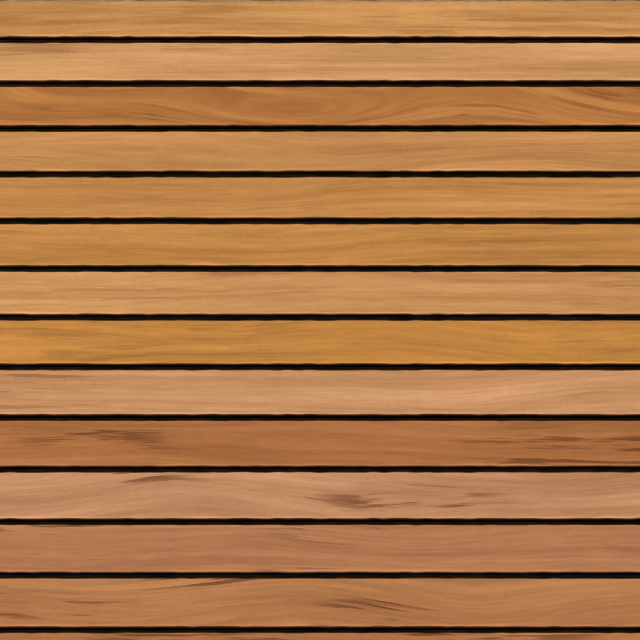
Give the GLSL for this texture, as a WebGL 2 fragment shader.

```glsl
#version 300 es
precision highp float;
// Horizontal timber slats with dark gaps, slowly widening towards the bottom.

uniform vec2 u_resolution;
out vec4 outColor;

const vec3 BROWN = vec3(0.64, 0.40, 0.24);
const vec3 PALE = vec3(0.80, 0.59, 0.40);
const vec3 GOLD_SHIFT = vec3(0.01, -0.005, -0.085);
const vec3 STREAK = vec3(0.36, 0.20, 0.11);
const vec3 EDGE_SHADE = vec3(0.27, 0.15, 0.08);
const vec3 GAP_DARK = vec3(0.018, 0.009, 0.005);
const vec3 GAP_LIT = vec3(0.13, 0.08, 0.04);
const vec3 DUST = vec3(0.55, 0.47, 0.40);

// Gap centre = FIRST + STEP * n + GROWTH * n * n, measured down from the top
const float FIRST = 0.0625;
const float STEP = 0.0677;
const float GROWTH = 0.00076;
const float GAP_HALF = 0.0043;
const float FIGURED_SLAT = 2.0;

// Lightness and goldenness of each slat, top to bottom
const float LIGHTNESS[14] = float[](0.86, 0.95, 0.26, 0.72, 0.66, 0.65, 0.88,
                                    0.60, 0.88, 0.16, 0.68, 0.36, 0.37, 0.28);
const float GOLDENNESS[14] = float[](0.55, 0.20, 0.45, 0.42, 0.62, 0.75, 0.35,
                                     1.00, -0.10, 0.12, -0.35, -0.25, 0.0, 0.05);

float hash(vec2 p) {
    vec3 q = fract(vec3(p.xyx) * 0.1031);
    q += dot(q, q.yzx + 33.33);
    return fract((q.x + q.y) * q.z);
}

float noise(vec2 p) {
    vec2 i = floor(p);
    vec2 f = fract(p);
    f = f * f * (3.0 - 2.0 * f);
    return mix(mix(hash(i), hash(i + vec2(1, 0)), f.x),
               mix(hash(i + vec2(0, 1)), hash(i + vec2(1, 1)), f.x), f.y);
}

float fbm(vec2 p) {
    float sum = 0.0;
    float weight = 0.53;
    for (int i = 0; i < 4; i++) {
        sum += weight * noise(p);
        p = p * 2.03 + 17.3;
        weight *= 0.5;
    }
    return sum;
}

float gapCentre(float n) {
    return FIRST + STEP * n + GROWTH * n * n;
}

// Inverse of gapCentre: continuous gap number at a depth below the top
float gapNumber(float depth) {
    return (sqrt(STEP * STEP + 4.0 * GROWTH * (depth - FIRST)) - STEP) / (2.0 * GROWTH);
}

// Bends the fibres so that the grain drifts and swirls along a slat
vec2 bendGrain(vec2 p, float amount, float seed) {
    float sway = noise(vec2(p.x * 3.5 + seed, p.y * 12.0 + seed)) - 0.5;
    return vec2(p.x + seed, p.y + amount * sway + seed);
}

vec3 woodColor(vec2 p, float slat) {
    int index = clamp(int(slat), 0, 13);
    float seed = 7.0 + 13.7 * slat;
    float figured = 1.0 - step(0.5, abs(slat - FIGURED_SLAT));
    float bend = mix(0.012, 0.045, hash(vec2(slat, 4.0))) + 0.10 * figured;
    vec2 g = bendGrain(p, bend, seed);

    float broad = fbm(vec2(g.x * 3.0, g.y * 28.0)) - 0.5;
    float rings = fbm(vec2(g.x * 2.5, g.y * 130.0)) - 0.5;
    float fibres = noise(vec2(g.x * 28.0, g.y * 380.0)) - 0.5;
    float pores = noise(p * vec2(190.0, 330.0) + seed) - 0.5;

    vec3 color = mix(BROWN, PALE, LIGHTNESS[index]) + GOLD_SHIFT * GOLDENNESS[index];
    float tone = 0.20 * broad + (0.21 + 0.12 * figured) * rings
               + 0.07 * fibres + 0.035 * pores;
    color *= 1.0 + tone * vec3(0.85, 1.05, 1.25);

    // Short dark mineral streaks, mostly on the lower slats
    float patches = smoothstep(0.45, 0.75, noise(vec2(p.x * 4.5 + seed, p.y * 20.0)));
    float lines = smoothstep(0.53, 0.74, fbm(vec2(g.x * 9.0, g.y * 150.0)));
    float strength = mix(0.16, 0.60, smoothstep(7.5, 9.0, slat)) + 0.2 * figured;
    return mix(color, STREAK, strength * patches * lines);
}

void main() {
    vec2 uv = gl_FragCoord.xy / u_resolution;
    float depth = 1.0 - uv.y;
    float pixel = 1.0 / u_resolution.y;

    // Locate the slat and the gaps above and below it
    float upper = floor(gapNumber(depth));
    float slat = upper + 1.0;
    float fromTop = depth - gapCentre(upper);
    float fromBottom = gapCentre(slat) - depth;
    float wear = 0.0011 * (noise(vec2(uv.x * 60.0, slat * 5.3)) - 0.5);
    float topEdge = fromTop - GAP_HALF + wear;
    float bottomEdge = fromBottom - GAP_HALF - wear;

    vec3 color = woodColor(vec2(uv.x, fromTop), slat);

    // Worn light rim, then a rounded edge falling into shade
    float rim = smoothstep(0.006, 0.003, bottomEdge) * noise(vec2(uv.x * 22.0, slat * 9.1));
    color *= 1.0 + 0.16 * rim;
    color = mix(color, EDGE_SHADE, 0.85 * smoothstep(0.0028, 0.0, bottomEdge));
    color = mix(color, EDGE_SHADE, 0.45 * smoothstep(0.0016, 0.0, topEdge));

    // Gap, faintly lit along its upper side
    float lit = smoothstep(-0.0035, 0.0, bottomEdge) * (0.4 + 0.6 * noise(vec2(uv.x * 35.0, slat)));
    vec3 gap = mix(GAP_DARK, GAP_LIT, lit);
    color = mix(gap, color, smoothstep(-pixel, pixel, min(topEdge, bottomEdge)));

    // Dusty speckle along the top border
    float dust = smoothstep(0.005, 0.001, depth) * noise(uv * vec2(150.0, 300.0));
    outColor = vec4(mix(color, DUST, dust), 1.0);
}
```
